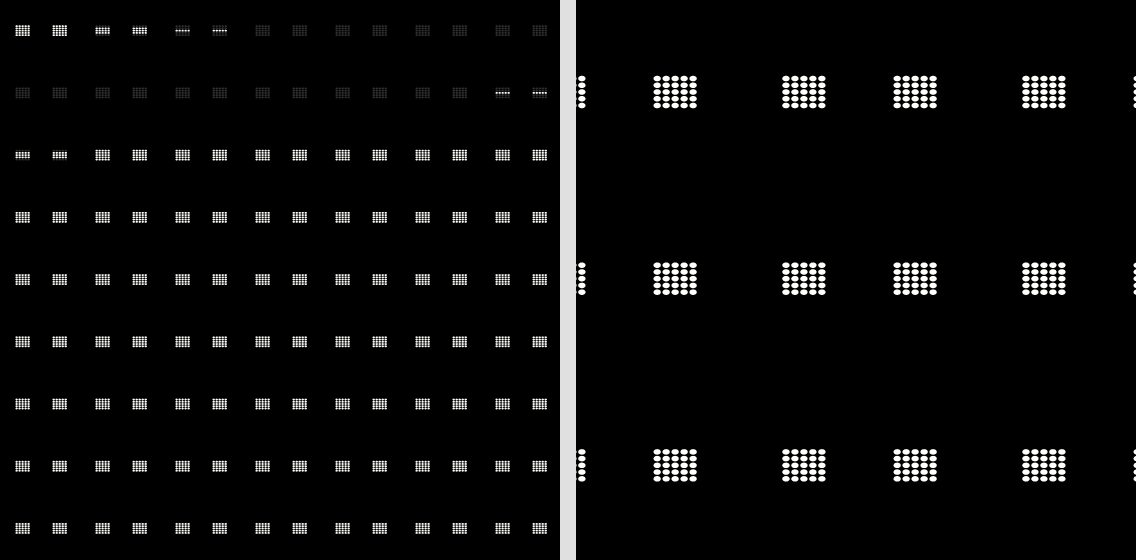
Left: the whole. Right: its middle third, enlarged.
Write a Shadertoy shader that draws this pattern.

```glsl
const vec2  GRID        = vec2(7.0, 9.0);       // cells across and down
const float PAIR_CENTER = 0.5147;               // middle of the two panels, in cell widths
const float PAIR_OFFSET = 0.2317;               // panel distance from that middle
const float PANEL_Y     = 0.507;                // panel height within the cell
const vec2  DOT_PITCH   = vec2(0.0374, 0.0361); // dot spacing, in cells
const float DOT_RADIUS  = 0.41;                 // in dot spacings
const float HALF_DOTS   = 2.0;                  // dots on each side of the middle one
const float SHUT_MIDDLE = 7.5;                  // cell index at the middle of the dark run
const float SHUT_REACH  = 5.0;                  // half length of the dark run, in cells
const vec3  LIT_COLOR   = vec3(1.0, 1.0, 0.985);
const vec3  DIM_COLOR   = vec3(0.19);
const int   SAMPLES     = 4;                    // samples per pixel side

vec3 dotPanels(vec2 uv) {
    vec2 p = uv * GRID;
    vec2 cell = floor(p);
    vec2 local = fract(p);

    // Mirror the cell into two panels, then snap to the nearest dot
    vec2 fromPanel = vec2(abs(local.x - PAIR_CENTER) - PAIR_OFFSET, local.y - PANEL_Y);
    vec2 q = fromPanel / DOT_PITCH;
    vec2 dotId = clamp(floor(q + 0.5), -HALF_DOTS, HALF_DOTS);
    float inside = step(length(q - dotId), DOT_RADIUS);

    // Rows close toward the middle and reopen, in reading order from the top left
    float index = cell.x + GRID.x * (GRID.y - 1.0 - cell.y);
    float opening = abs(index - SHUT_MIDDLE) - SHUT_REACH;
    bool lit = abs(dotId.y) < opening;

    return inside * (lit ? LIT_COLOR : DIM_COLOR);
}

void mainImage(out vec4 fragColor, in vec2 fragCoord) {
    // Average a grid of samples, since the dots are only a few pixels wide
    vec3 color = vec3(0.0);
    for (int y = 0; y < SAMPLES; y++) {
        for (int x = 0; x < SAMPLES; x++) {
            vec2 jitter = (vec2(x, y) + 0.5) / float(SAMPLES) - 0.5;
            color += dotPanels((fragCoord + jitter) / iResolution.xy);
        }
    }
    fragColor = vec4(color / float(SAMPLES * SAMPLES), 1.0);
}
```
